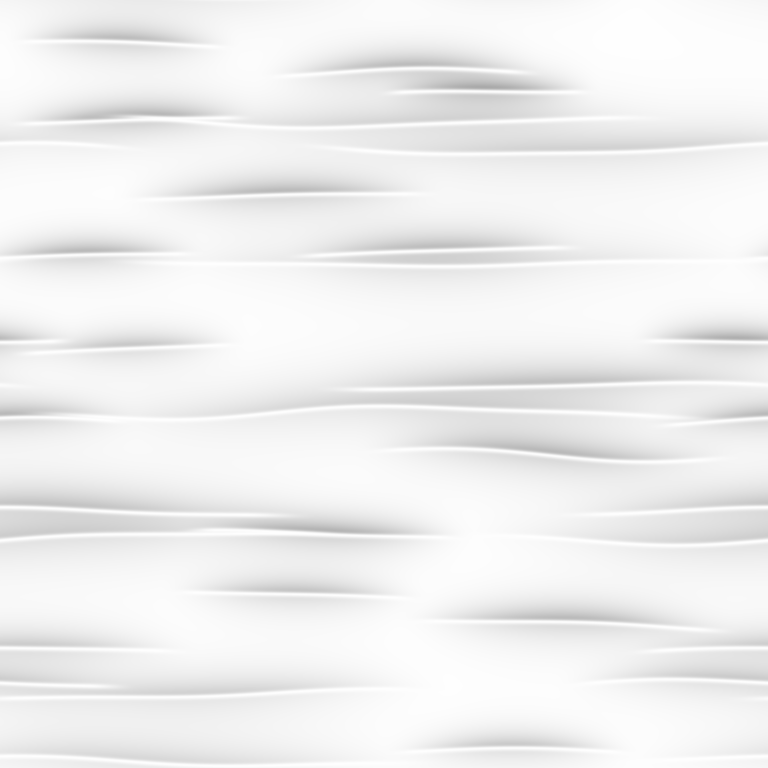
Give the GLSL for this texture, as a three.js fragment shader.

```glsl
varying vec2 vUv;

const float TAU = 6.2831853;
const int FOLD_COUNT = 26;
const float SHORT_REACH = 0.14;    // half length of the shortest fold
const float LONG_REACH = 0.49;     // half length of the longest fold
const float SHORT_DEPTH = 0.50;    // short folds are dark and tight
const float LONG_DEPTH = 0.17;     // long folds are pale and wide
const float SHORT_FALLOFF = 0.015;
const float LONG_FALLOFF = 0.030;
const float LOWER_SHADE = 0.45;    // shade under the crest against above it
const float LOWER_SPREAD = 1.3;
const float CREST_WIDTH = 0.0034;
const float CREST_GAIN = 0.97;
const float WAVE_HEIGHT = 0.0065;
const float ROW_JITTER = 2.2;
const float GOLDEN_STEP = 0.618;
const vec3 PAPER = vec3(0.998);
const vec3 INK = vec3(0.0);

float random(float index, float channel) {
  return fract(sin(index * 12.9898 + channel * 78.233) * 4375.85);
}

// Shortest signed distance on a repeating canvas
vec2 wrapped(vec2 d) {
  return fract(d + 0.5) - 0.5;
}

// Gentle bend of a crest, from two layered sines
float crestWave(float x, float index) {
  float slow = sin(TAU * (x * mix(0.9, 1.6, random(index, 5.0)) + random(index, 6.0)));
  float quick = sin(TAU * (x * 2.7 + random(index, 7.0)));
  return WAVE_HEIGHT * mix(0.5, 1.3, random(index, 8.0)) * (slow + 0.3 * quick);
}

// Returns the shadow of one fold in x and its bright crest in y
vec2 fold(vec2 p, float index) {
  vec2 center = vec2(index * GOLDEN_STEP + 0.35 * random(index, 1.0),
                     (index + ROW_JITTER * random(index, 2.0)) / float(FOLD_COUNT));
  float size = random(index, 3.0);
  size *= mix(size, 1.0, 0.5);
  float reach = mix(SHORT_REACH, LONG_REACH, size);
  float depth = mix(SHORT_DEPTH, LONG_DEPTH, sqrt(size)) * mix(0.75, 1.2, random(index, 4.0));
  float falloff = mix(SHORT_FALLOFF, LONG_FALLOFF, size);

  vec2 d = wrapped(p - center);
  float height = d.y - crestWave(d.x, index);
  float along = min(abs(d.x) / reach, 1.0);
  float taper = 1.0 - along * along;
  taper *= taper;

  float above = exp(-abs(height) / falloff);
  float below = LOWER_SHADE * exp(-abs(height) / (falloff * LOWER_SPREAD));
  float side = smoothstep(-CREST_WIDTH, CREST_WIDTH, height);
  float shadow = depth * taper * mix(below, above, side);

  float ratio = height / CREST_WIDTH;
  float crest = exp(-ratio * ratio) * (1.0 - smoothstep(0.72, 1.0, along));
  return vec2(shadow, crest);
}

void main() {
  float light = 1.0;
  float crestGap = 1.0;

  // Shadows multiply together; crests cut through all of them
  for (int i = 0; i < FOLD_COUNT; i++) {
    vec2 layer = fold(vUv, float(i));
    light *= 1.0 - layer.x;
    crestGap *= 1.0 - CREST_GAIN * layer.y;
  }

  float shade = (1.0 - light) * crestGap;
  gl_FragColor = vec4(mix(PAPER, INK, shade), 1.0);
}
```
